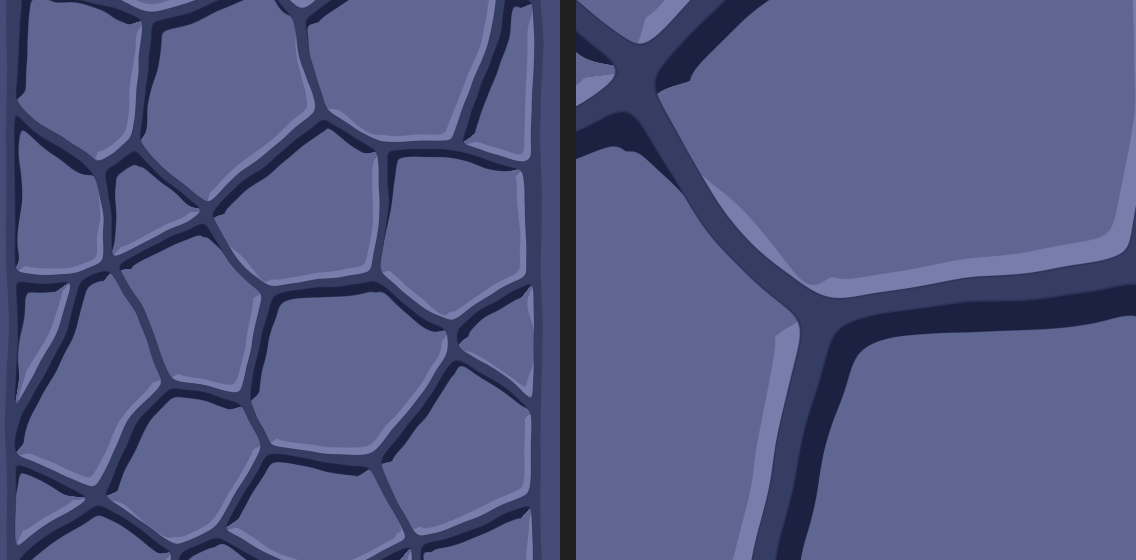
Left: the whole. Right: its middle third, enlarged.
A WebGL 2 fragment shader for this texture:

```glsl
#version 300 es
precision highp float;
// A wall of rounded blue stones with painted grooves, shadows and highlights.

uniform vec2 u_resolution;
out vec4 fragColor;

vec2 hash2(vec2 p) {
    vec3 h = fract(vec3(p.xyx) * vec3(0.1031, 0.1030, 0.0973));
    h += dot(h, h.yzx + 33.33);
    return fract((h.xx + h.yz) * h.zy);
}

float gradientDot(vec2 cell, vec2 offset) {
    float angle = 6.2832 * hash2(cell + 19.0).x;
    return dot(vec2(cos(angle), sin(angle)), offset);
}

// Gradient noise, roughly -0.7 to 0.7
float noise(vec2 p) {
    vec2 i = floor(p), f = p - i;
    vec2 u = f * f * f * (f * (f * 6.0 - 15.0) + 10.0);
    vec2 e = vec2(1.0, 0.0);
    return mix(mix(gradientDot(i, f), gradientDot(i + e, f - e), u.x),
               mix(gradientDot(i + e.yx, f - e.yx), gradientDot(i + 1.0, f - 1.0), u.x), u.y);
}

// Stone centre in xy, size weight in z
vec3 stone(vec2 cell) {
    vec2 jitter = 0.2 + 0.6 * hash2(cell + 7.0);
    float stagger = 0.5 * mod(cell.y, 2.0) - 0.25;
    return vec3(cell + jitter + vec2(stagger, 0.0), 0.52 * hash2(cell + 57.0).x);
}

float power(vec2 p, vec3 s) {
    return dot(p - s.xy, p - s.xy) - s.z;
}

// Rounded distance to the stone's edge in x, outward direction in yz
vec3 stoneEdge(vec2 p, float leftGap, float rightGap) {
    vec2 g = p * 4.0, base = floor(g);
    vec3 own = vec3(0.0);
    float best = 1e5;
    for (int k = 0; k < 25; k++) {
        vec3 s = stone(base + vec2(k % 5 - 2, k / 5 - 2));
        float w = power(g, s);
        if (w < best) { best = w; own = s; }
    }

    // Blend all borders so that corners become round
    float soft = 0.005;
    float wl = exp(-leftGap / soft), wr = exp(-rightGap / soft);
    float total = wl + wr;
    vec2 outward = vec2(wr - wl, 0.0);
    for (int k = 0; k < 25; k++) {
        vec3 s = stone(base + vec2(k % 5 - 2, k / 5 - 2));
        vec2 toward = s.xy - own.xy;
        float span = length(toward);
        if (span < 1e-4) continue;
        float gap = (power(g, s) - best) / (8.0 * span);
        float w = exp(-gap / soft);
        total += w;
        outward += w * toward / span;
    }
    total = max(total, 1e-30);
    return vec3(-soft * log(total), outward / total);
}

void main() {
    vec2 p = gl_FragCoord.xy / u_resolution;
    float aa = 0.8 / u_resolution.y;

    // Hand-drawn wobble
    vec2 q = p + 0.022 * vec2(noise(p * 6.0), noise(p * 6.0 + 31.0))
               + 0.003 * vec2(noise(p * 22.0 + 5.0), noise(p * 22.0 + 47.0));
    float wallX = p.x + 0.35 * (q.x - p.x);
    float leftGap = wallX - 0.02, rightGap = 0.958 - wallX;

    vec3 edge = stoneEdge(q, leftGap, rightGap);
    float d = edge.x;
    float groove = 0.008 + 0.0015 * noise(p * 9.0 + 13.0);

    // Brush strokes taper where the edge turns away or the noise fades
    float breakup = noise(p * 6.5 + 71.0);
    float shade = dot(edge.yz, vec2(-0.45, 0.89)) + 0.7 * breakup;
    float shine = dot(edge.yz, vec2(0.52, -0.85)) - 0.7 * breakup;
    float shadeWidth = 0.018 * smoothstep(0.1, 0.65, shade);
    float shineWidth = 0.014 * smoothstep(0.15, 0.5, shine);

    vec3 color = vec3(0.37, 0.40, 0.57);
    float shineEnd = groove - 0.002 + shineWidth;
    color = mix(color, vec3(0.47, 0.49, 0.67), 1.0 - smoothstep(-aa, aa, d - shineEnd));
    float shadeEnd = groove - 0.002 + shadeWidth;
    color = mix(color, vec3(0.11, 0.13, 0.26), 1.0 - smoothstep(-aa, aa, d - shadeEnd));

    // Groove with a thin darker rim
    color = mix(color, vec3(0.18, 0.20, 0.35), 1.0 - smoothstep(-aa, aa, d - groove));
    color = mix(color, vec3(0.21, 0.24, 0.39), 1.0 - smoothstep(-aa, aa, d - groove + 0.001));

    // Flat strips beside the wall
    float outside = max(-leftGap, -rightGap) - groove;
    color = mix(color, vec3(0.27, 0.30, 0.46), smoothstep(-aa, aa, outside));

    fragColor = vec4(color, 1.0);
}
```
